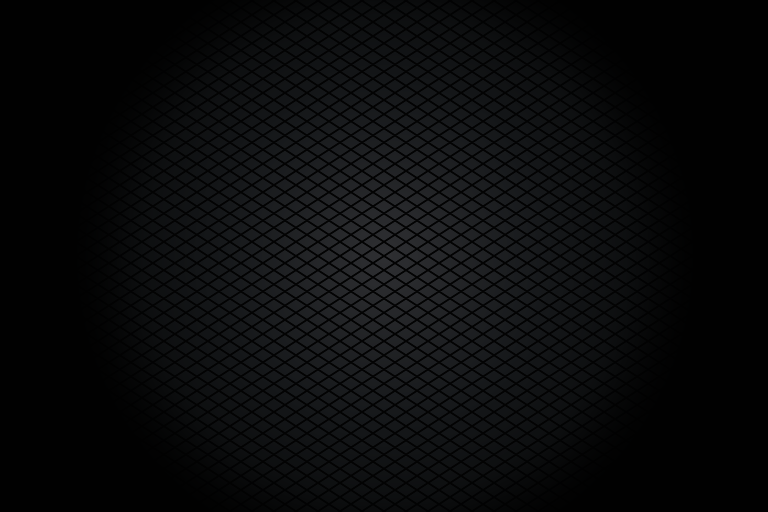
This background is drawn by a Shadertoy shader. Its source:

```glsl
// Dark diamond wire mesh lit by a soft round glow at the centre.

#define CELL_SIZE    vec2(0.0430, 0.0277)
#define GLOW_CENTRE  vec2(0.002, 0.0)
#define GLOW_RADIUS  0.63
#define WIRE_WIDTH   0.0036
#define CORE_COLOUR  vec3(0.185, 0.188, 0.200)
#define MID_COLOUR   vec3(0.086, 0.095, 0.104)
#define RIM_COLOUR   vec3(0.038, 0.043, 0.046)
#define NIGHT_COLOUR vec3(0.003)
#define WIRE_COLOUR  vec3(0.010, 0.011, 0.013)

// Distance to the nearest of the two families of slanted wires.
float meshDistance(vec2 p) {
    vec2 q = p / CELL_SIZE;
    vec2 families = vec2(q.x + q.y, q.x - q.y);
    vec2 toWire = abs(fract(families + 0.5) - 0.5);
    return min(toWire.x, toWire.y) / length(1.0 / CELL_SIZE);
}

// Radial falloff from the pale core through cool grey to the dark rim.
vec3 glowColour(float r) {
    vec3 colour = mix(CORE_COLOUR, MID_COLOUR, smoothstep(-0.12, 0.60, r));
    return mix(colour, RIM_COLOUR, smoothstep(0.40, 0.95, r));
}

void mainImage(out vec4 fragColor, in vec2 fragCoord) {
    // Centred coordinates with the canvas height as the unit.
    vec2 p = (fragCoord - 0.5 * iResolution.xy) / iResolution.y;
    float pixel = 1.0 / iResolution.y;

    // Lit disc.
    float r = length(p - GLOW_CENTRE) / GLOW_RADIUS;
    float lit = 1.0 - smoothstep(0.72, 1.0, r);
    vec3 panel = glowColour(r);

    // Wires, smoothed over one pixel.
    float halfWidth = 0.5 * WIRE_WIDTH;
    float wire = 1.0 - smoothstep(halfWidth - 0.5 * pixel,
                                  halfWidth + 0.5 * pixel, meshDistance(p));

    vec3 colour = mix(panel, WIRE_COLOUR, wire);
    fragColor = vec4(mix(NIGHT_COLOUR, colour, lit), 1.0);
}
```
